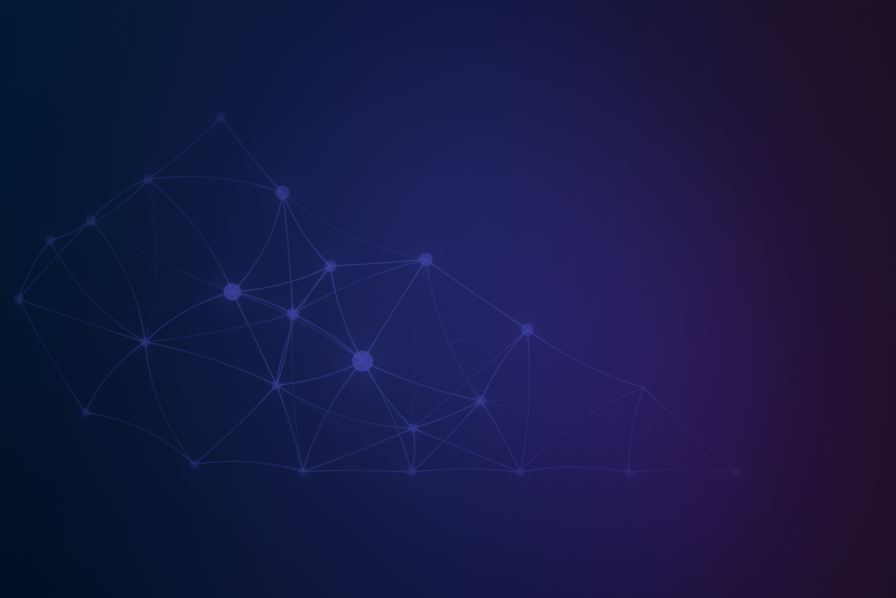
Give the GLSL for this background, as a WebGL 2 fragment shader.

```glsl
#version 300 es
precision highp float;
// A faint network of glowing nodes and bowed links over a navy to plum gradient.

#define HUBS 9
#define NODES 24
#define LINK_REACH 0.285
#define LINK_WIDTH 0.0013
#define LINK_GLOW 0.42
#define BOW 0.16
#define FOCUS vec2(0.62, 0.47)
#define FOCUS_SIZE vec2(0.62, 0.34)

uniform vec2 u_resolution;
out vec4 fragColor;

const vec3 NODE_COLOR = vec3(0.27, 0.28, 0.68);
const vec3 LINK_COLOR = vec3(0.30, 0.37, 0.78);

// Main nodes: centre and radius, in units of the canvas height
const vec3 hubs[HUBS] = vec3[HUBS](
    vec3(0.607, 0.396, 0.0176), vec3(0.389, 0.512, 0.0146),
    vec3(0.473, 0.678, 0.0117), vec3(0.713, 0.566, 0.0112),
    vec3(0.883, 0.449, 0.0105), vec3(0.553, 0.555, 0.0098),
    vec3(0.490, 0.475, 0.0098), vec3(0.805, 0.330, 0.0088),
    vec3(1.078, 0.352, 0.0040));

float hash(float n) {
    return fract(sin(n * 12.9898) * 43758.547);
}

// Hubs first, then three curved chains of smaller nodes
vec3 node(int i) {
    if (i < HUBS) return hubs[i];
    float k = float(i - HUBS);
    if (k < 4.0) return vec3(0.031 + k * (0.208 + 0.004 * k), 0.5 - 0.072 * k, 0.008);
    k -= 4.0;
    if (k < 4.0) return vec3(0.084 + k * (0.055 + 0.0135 * k),
                             0.598 + k * (0.016 + 0.0176 * k), 0.008);
    k -= 4.0;
    return vec3(0.143 + 0.182 * k, 0.21 + 0.1 * exp(-2.0 * k), 0.0075);
}

float glow(vec2 p, vec2 centre, vec2 size) {
    vec2 q = (p - centre) / size;
    return exp(-dot(q, q));
}

vec3 background(vec2 p) {
    float x = p.x / 1.5;
    vec3 navy = mix(vec3(0.0, 0.06, 0.135), vec3(0.0, 0.098, 0.20), p.y);
    vec3 indigo = vec3(0.062, 0.083, 0.235);
    vec3 plum = vec3(0.112, 0.058, 0.145);
    vec3 c = mix(navy, indigo, smoothstep(-0.1, 0.55, x));
    c = mix(c, plum, smoothstep(0.5, 1.0, x));
    c += vec3(0.066, 0.057, 0.155) * glow(p, vec2(0.80, 0.53), vec2(0.46, 0.42));
    c += vec3(0.045, 0.003, 0.090) * glow(p, vec2(1.15, 0.27), vec2(0.27, 0.40));
    return c;
}

// Soft line from a to b, bowed sideways as a parabola
float link(vec2 p, vec2 a, vec2 b, float bend, float width) {
    vec2 ab = b - a;
    float len = length(ab);
    vec2 dir = ab / len;
    float t = dot(p - a, dir) / len;
    if (t < 0.0 || t > 1.0) return 0.0;
    float side = dot(p - a, vec2(-dir.y, dir.x));
    float slope = 4.0 * bend * (1.0 - 2.0 * t);
    float d = (side - 4.0 * bend * len * t * (1.0 - t)) / sqrt(1.0 + slope * slope);
    return exp(-d * d / (width * width));
}

void main() {
    vec2 p = gl_FragCoord.xy / u_resolution * vec2(1.5, 1.0);
    float pixel = 1.0 / u_resolution.y;
    float width = max(LINK_WIDTH, 0.55 * pixel);
    float focus = glow(p, FOCUS, FOCUS_SIZE);
    vec3 color = background(p);

    // Links between neighbouring nodes
    float lines = 0.0;
    for (int i = 0; i < NODES; i++) {
        vec3 a = node(i);
        if (distance(p, a.xy) > LINK_REACH * 1.1) continue;
        for (int j = i + 1; j < NODES; j++) {
            vec3 b = node(j);
            float len = distance(a.xy, b.xy);
            if (len > LINK_REACH) continue;
            float bend = BOW * (hash(float(i * NODES + j)) - 0.5);
            float near = exp(-18.0 * min(distance(p, a.xy), distance(p, b.xy)));
            float fade = 1.0 - smoothstep(0.7, 1.1, len / LINK_REACH);
            lines = max(lines, link(p, a.xy, b.xy, bend, width) * fade * (0.55 + 0.7 * near));
        }
    }
    color = mix(color, LINK_COLOR, LINK_GLOW * lines * focus);

    // Discs with a soft halo
    for (int i = 0; i < NODES; i++) {
        vec3 n = node(i);
        float d = distance(p, n.xy);
        float strength = smoothstep(0.0, 0.015, n.z) * (0.12 + 0.75 * focus);
        float disc = 1.0 - smoothstep(n.z - pixel, n.z + pixel, d);
        float halo = exp(-d * d / (6.0 * n.z * n.z));
        color = mix(color, NODE_COLOR, strength * (0.72 * disc + 0.16 * halo));
    }

    // Fine grain against banding
    color += (hash(dot(floor(gl_FragCoord.xy), vec2(0.731, 1.937))) - 0.5) / 255.0;
    fragColor = vec4(color, 1.0);
}
```
